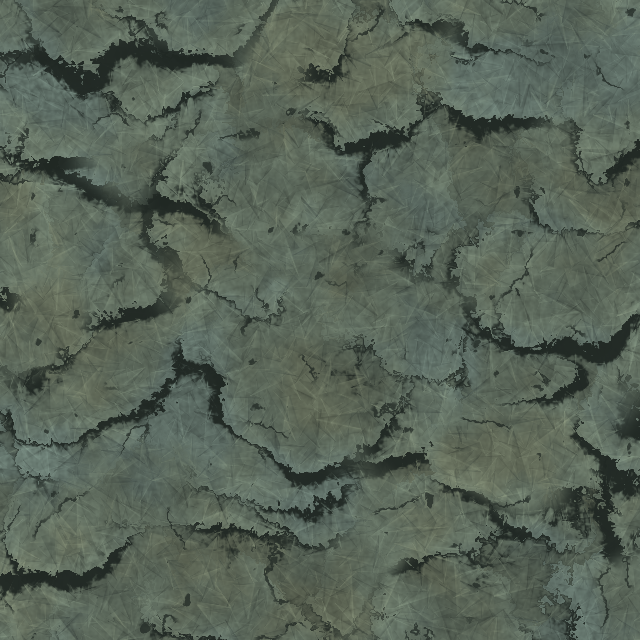
Write a Shadertoy shader that draws this texture.

```glsl
// Weathered green-grey rock: overlapping ragged plates, dark gaps under them, knife-like strokes on top.

const vec3 STONE = vec3(0.365, 0.415, 0.362);
const vec3 OLIVE = vec3(0.382, 0.415, 0.345);
const vec3 SLATE = vec3(0.350, 0.410, 0.380);
const vec3 GAP = vec3(0.125, 0.155, 0.138);

vec2 hash2(vec2 p) {
    vec3 q = fract(p.xyx * vec3(0.1031, 0.1030, 0.0973));
    q += dot(q, q.yzx + 33.33);
    return fract((q.xx + q.yz) * q.zy);
}

float cornerSlope(vec2 corner, vec2 offset) {
    float angle = 6.2832 * hash2(corner).x;
    return dot(vec2(cos(angle), sin(angle)), offset);
}

// Gradient noise, roughly -0.7 to 0.7
float noise(vec2 p) {
    vec2 i = floor(p), f = p - i;
    vec2 u = f * f * f * (f * (f * 6.0 - 15.0) + 10.0);
    vec2 e = vec2(1.0, 0.0);
    float low = mix(cornerSlope(i, f), cornerSlope(i + e, f - e), u.x);
    float high = mix(cornerSlope(i + e.yx, f - e.yx), cornerSlope(i + 1.0, f - 1.0), u.x);
    return mix(low, high, u.y);
}

vec2 noise2(vec2 p) {
    return vec2(noise(p), noise(p + vec2(41.3, 17.9)));
}

// Tapered flat strokes in random directions, lit on one edge and dark on the other
float strokes(vec2 uv, float scale, float seed) {
    vec2 p = uv * scale, cell = floor(p);
    float tone = 0.0, soft = 0.0009 * scale;
    for (int y = -1; y <= 1; y++)
    for (int x = -1; x <= 1; x++) {
        vec2 id = cell + vec2(x, y);
        vec2 r = hash2(id + seed), s = hash2(id + seed + 57.0);
        float angle = 6.2832 * s.x;
        vec2 axis = vec2(cos(angle), sin(angle));
        vec2 q = p - id - 0.2 - 0.6 * r;
        q = vec2(dot(q, axis), dot(q, vec2(-axis.y, axis.x)));
        float halfLength = 0.85;
        float halfWidth = mix(0.14, 0.42, s.y) * (0.55 - 0.45 * q.x / halfLength);
        float d = max(abs(q.x) - halfLength, abs(q.y) - halfWidth);
        float mask = smoothstep(soft, -soft, d);
        float rim = smoothstep(0.05, 0.01, abs(d + 0.02)) * sign(q.y) * smoothstep(-0.9, 0.6, q.x);
        float facet = fract(s.x * 7.0 + s.y * 13.0) - 0.5 + 0.3 * q.y / max(halfWidth, 0.03);
        tone = mix(tone, facet + 0.5 * rim, 0.85 * mask);
    }
    return tone;
}

float ellipseDistance(vec2 p, vec2 radius) {
    return (length(p / radius) - 1.0) * min(radius.x, radius.y);
}

// Plates stacked from bottom to top; returns surface tone and remaining light
vec2 plates(vec2 p, float ragged, vec2 drop, float depth) {
    vec2 grid = vec2(5.8, 7.5), cell = floor(p * grid);
    float tone = -0.08, light = 1.0;
    for (int y = -2; y <= 2; y++)
    for (int x = -2; x <= 2; x++) {
        vec2 id = cell + vec2(x, y);
        vec2 r = hash2(id + 5.0), s = hash2(id + 31.0);
        vec2 center = (id + 0.1 + 0.8 * r + vec2(0.5 * mod(id.y, 2.0), 0.0)) / grid;
        vec2 radius = mix(vec2(0.06, 0.06), vec2(0.17, 0.15), s);
        float d = ellipseDistance(p - center, radius) + ragged;
        float below = ellipseDistance(p + drop - center, radius) + 0.9 * ragged;
        light *= 1.0 - depth * smoothstep(0.006, -0.006, below);
        light *= 1.0 - 0.22 * depth * smoothstep(0.028, -0.012, below);
        float cover = smoothstep(0.0012, -0.0012, d);
        float plateTone = 0.12 * (r.x - 0.5) + 0.13 * smoothstep(-0.05, 0.0, d);
        tone = mix(tone, plateTone, cover * (0.35 + 0.65 * depth));
        light = mix(light, 1.0, cover);
    }
    return vec2(tone, light);
}

void mainImage(out vec4 fragColor, in vec2 fragCoord) {
    vec2 uv = fragCoord / iResolution.y;

    // Brushed surface
    float brush = 0.15 * strokes(uv, 19.0, 3.0)
                + 0.15 * strokes(uv, 32.0, 71.0)
                + 0.12 * strokes(uv, 54.0, 139.0);
    float grain = noise(uv * 90.0) + 0.7 * noise(uv * 190.0);

    // Plate outlines and the gaps beneath them
    vec2 warped = uv + 0.085 * noise2(uv * 4.0) + 0.045 * noise2(uv * 11.0 + 9.0);
    float ragged = 0.013 * noise(uv * 42.0) + 0.010 * grain + 0.045 * brush;
    float reach = mix(0.003, 0.031, smoothstep(-0.35, 0.4, noise(uv * 6.0 + 23.0)));
    vec2 drop = reach * vec2(1.8 * noise(uv * 3.5 + 55.0), 1.0);
    float depth = 0.95 * smoothstep(-0.32, 0.02, noise(uv * 6.0 + 61.0));
    vec2 rock = plates(warped, ragged, drop, depth);

    // Jagged hairline cracks and small pits
    float vein = abs(noise(warped * 10.0 + 13.0) + 7.0 * ragged);
    float crack = smoothstep(0.040, 0.012, vein) * smoothstep(0.10, 0.26, noise(uv * 13.0 + 87.0));
    float pit = smoothstep(0.50, 0.56, noise(uv * 29.0 + 35.0) + 11.0 * ragged);
    float light = rock.y * (1.0 - 0.75 * crack) * (1.0 - 0.75 * pit);

    // Colour
    float broad = noise(uv * 6.0 + 101.0);
    float patches = noise(uv * 15.0 + 77.0);
    float tone = rock.x + brush + 0.13 * broad + 0.09 * patches + 0.09 * grain;
    float hue = noise(uv * 5.0 + 47.0) + 0.4 * noise(uv * 16.0) + 0.8 * brush - 1.2 * rock.x;
    vec3 tint = mix(STONE, OLIVE, smoothstep(0.0, 0.5, hue));
    tint = mix(tint, SLATE, smoothstep(0.0, -0.5, hue));
    vec3 color = mix(GAP, tint * (1.01 + tone), light);
    fragColor = vec4(clamp(color, 0.0, 1.0), 1.0);
}
```
